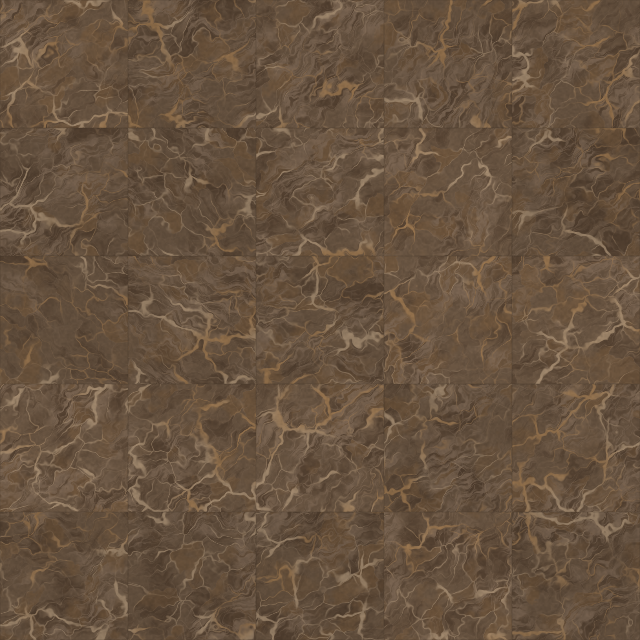
A Shadertoy shader for this texture:

```glsl
const float TILES = 5.0;             // repeats across and down
const float JOINT_HALF_WIDTH = 0.004; // widths are in tile units
const float JOINT_STRENGTH = 0.4;
const float VEIN_HALF_WIDTH = 0.010;
const float CRACK_HALF_WIDTH = 0.005;
const float HAIR_HALF_WIDTH = 0.003;
const float WARP = 0.26;
const float TILE_VARIATION = 0.10;
const float GRAIN = 0.07;

const vec3 DARK_BROWN = vec3(0.31, 0.24, 0.18);
const vec3 MID_BROWN  = vec3(0.385, 0.31, 0.24);
const vec3 RUST       = vec3(0.42, 0.32, 0.22);
const vec3 GREY_HAZE  = vec3(0.46, 0.38, 0.31);
const vec3 PALE_VEIN  = vec3(0.60, 0.51, 0.41);
const vec3 GOLD_VEIN  = vec3(0.56, 0.43, 0.29);
const vec3 JOINT      = vec3(0.25, 0.20, 0.15);

vec2 hash2(vec2 p) {
    vec3 q = fract(p.xyx * vec3(0.1031, 0.1030, 0.0973));
    q += dot(q, q.yzx + 33.33);
    return fract((q.xx + q.yz) * q.zy);
}

float noise(vec2 p) {
    vec2 i = floor(p), f = fract(p);
    f = f * f * (3.0 - 2.0 * f);
    float low  = mix(hash2(i).x, hash2(i + vec2(1, 0)).x, f.x);
    float high = mix(hash2(i + vec2(0, 1)).x, hash2(i + vec2(1, 1)).x, f.x);
    return mix(low, high, f.y);
}

float fbm(vec2 p) {
    float sum = 0.0, amplitude = 0.5;
    for (int i = 0; i < 4; i++) {
        sum += amplitude * noise(p);
        p = mat2(1.6, 1.2, -1.2, 1.6) * p + 7.3;
        amplitude *= 0.5;
    }
    return sum / 0.9375;
}

mat2 rotation(float angle) {
    float c = cos(angle), s = sin(angle);
    return mat2(c, s, -s, c);
}

// Cellular noise: x = distance to the cell border, yz = random pair of the cell
vec3 cells(vec2 p) {
    vec2 base = floor(p), f = fract(p), nearest = vec2(0), id = vec2(0);
    float best = 8.0, border = 8.0;
    for (int k = 0; k < 9; k++) {
        vec2 g = vec2(k % 3 - 1, k / 3 - 1);
        vec2 r = g + hash2(base + g) - f;
        if (dot(r, r) < best) { best = dot(r, r); nearest = r; id = base + g; }
    }
    for (int k = 0; k < 9; k++) {
        vec2 g = vec2(k % 3 - 1, k / 3 - 1);
        vec2 r = g + hash2(base + g) - f, gap = r - nearest;
        if (dot(gap, gap) > 1e-4)
            border = min(border, dot(0.5 * (r + nearest), normalize(gap)));
    }
    return vec3(border, hash2(id + 51.7));
}

float line(float d, float halfWidth, float px) {
    return 1.0 - smoothstep(halfWidth - px, halfWidth + px, d);
}

vec3 marble(vec2 p, float grainAngle, float px) {
    vec2 bend = vec2(fbm(p * 4.0), fbm(p * 4.0 + 19.0)) - 0.5;
    vec2 kink = vec2(noise(p * 23.0), noise(p * 23.0 + 31.0)) - 0.5;
    vec2 w = p + WARP * bend + 0.035 * kink;
    vec2 along = rotation(-grainAngle) * w;

    // Broken stone fragments at three sizes
    vec3 large  = cells(along * vec2(2.4, 3.4));
    vec3 medium = cells(along * vec2(5.0, 7.5) + 13.0);
    vec3 small  = cells(along * vec2(9.0, 17.0) + 41.0);

    // Body colour, rusty fragments and brushed streaks
    float cloud = fbm(p * 5.0 + 3.0);
    float streak = fbm(along * vec2(7.0, 38.0));
    float tone = 0.9 * cloud + 0.35 * medium.y + 0.25 * small.y + 0.6 * streak;
    vec3 color = mix(DARK_BROWN, MID_BROWN, smoothstep(0.6, 1.2, tone));
    float rust = smoothstep(0.45, 0.8, medium.z) * smoothstep(0.35, 0.6, fbm(p * 7.0 + 9.0));
    color = mix(color, RUST, 0.7 * rust);
    float haze = smoothstep(0.4, 0.68, fbm(p * 3.5 + 27.0));
    color = mix(color, GREY_HAZE, haze * smoothstep(0.42, 0.7, streak) * 0.85);

    // Veins swell and fade along their length
    float swell = smoothstep(0.38, 0.72, noise(p * 5.0 + 61.0));
    float fade = smoothstep(0.25, 0.7, noise(p * 8.0 + 83.0));
    float vein  = line(large.x / 2.9, VEIN_HALF_WIDTH * (0.3 + swell), px);
    float crack = line(medium.x / 6.2, CRACK_HALF_WIDTH, px);
    float hair  = line(small.x / 13.0, HAIR_HALF_WIDTH, px);
    float halo  = exp(-large.x * 14.0) * swell * smoothstep(0.45, 0.65, streak);
    vec3 veinColor = mix(PALE_VEIN, GOLD_VEIN, smoothstep(0.4, 0.75, noise(p * 3.0 + 47.0)));
    color = mix(color, GREY_HAZE, hair * (0.15 + 0.55 * haze));
    color = mix(color, mix(GREY_HAZE, veinColor, fade), crack * (0.2 + 0.5 * fade));
    color = mix(color, veinColor, 0.5 * halo);
    return mix(color, veinColor, vein * (0.25 + 0.7 * swell));
}

void mainImage(out vec4 fragColor, in vec2 fragCoord) {
    vec2 uv = fragCoord / iResolution.xy * TILES;
    float px = TILES / min(iResolution.x, iResolution.y);
    vec2 id = floor(uv), local = fract(uv);
    vec2 seed = hash2(id + 5.0);

    // Each tile is cut from another part of the stone
    float grainAngle = seed.x < 0.7 ? mix(0.4, 0.9, seed.y) : mix(-0.9, -0.5, seed.y);
    vec3 color = marble(local + 37.0 * hash2(id + 91.0), grainAngle, px);
    color *= 1.0 + TILE_VARIATION * (hash2(id + 23.0).x - 0.5);
    color *= 1.0 + GRAIN * (noise(uv * 70.0) + noise(uv * 41.0 + 8.0) - 1.0);

    // Tight joints
    vec2 edge = min(local, 1.0 - local);
    float joint = line(min(edge.x, edge.y), JOINT_HALF_WIDTH, px);
    float wear = 0.5 + 0.5 * noise(uv * 6.0);
    fragColor = vec4(mix(color, JOINT, joint * JOINT_STRENGTH * wear), 1.0);
}
```
